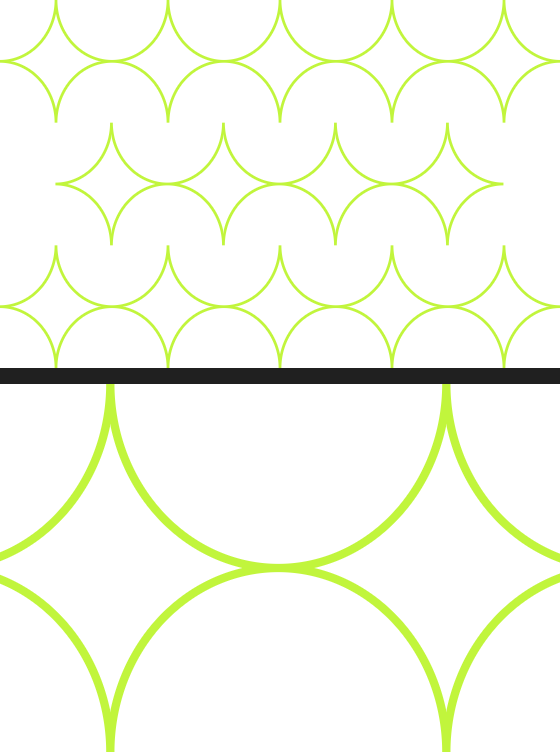
Top, the full canvas; bottom, a detail of the centre.
Give the GLSL for this pattern, as a Shadertoy shader.

```glsl
// Three rows of outlined four-pointed stars on white; the middle row is shorter and
// shifted by half a star. Each star is four quarter ellipses centred on its cell corners,
// stroked by distance and trimmed square at the ends of its row.

const float ROWS = 3.0;
const float COLUMNS = 5.0;            // stars in a full row
const float SHORT_COLUMNS = 4.0;      // stars in a shifted row
const float SHORT_ROW_NUDGE = -0.001; // sideways shift, in canvas widths
const float LINE_WIDTH = 0.0075;      // in canvas heights
const vec3 BACKGROUND = vec3(1.0);
const vec3 LINE_COLOR = vec3(0.757, 0.961, 0.235);

// Approximate signed distance to an axis-aligned ellipse
float ellipseDistance(vec2 p, vec2 radii) {
    float k = max(length(p / radii), 1e-4);
    float slope = max(length(p / (radii * radii)), 1e-4);
    return k * (k - 1.0) / slope;
}

// Pixel coverage of a shape, negative distance being inside
float coverage(float dist, float pixel) {
    return clamp(0.5 - dist / pixel, 0.0, 1.0);
}

// One row of stars, with p measured from the centre of the row
float starRow(vec2 p, vec2 cell, float count, float pixel) {
    vec2 radii = 0.5 * cell;
    float firstEdge = -0.5 * count * cell.x;
    float localX = mod(p.x - firstEdge, cell.x) - radii.x;

    // Fold the star into one quadrant, measured from the cell corner
    vec2 fromCorner = radii - abs(vec2(localX, p.y));
    float outline = abs(ellipseDistance(fromCorner, radii)) - 0.5 * LINE_WIDTH;

    // Square ends at the limits of the row
    float endX = abs(p.x) + firstEdge;
    float endY = abs(p.y) - radii.y;
    return coverage(outline, pixel) * coverage(endX, pixel) * coverage(endY, pixel);
}

void mainImage(out vec4 fragColor, in vec2 fragCoord) {
    float pixel = 1.0 / iResolution.y;
    float aspect = iResolution.x * pixel;
    vec2 p = fragCoord * pixel;
    vec2 cell = vec2(aspect / COLUMNS, 1.0 / ROWS);

    float ink = 0.0;
    for (float row = 0.0; row < ROWS; row++) {
        bool isShort = mod(row, 2.0) > 0.5;
        float count = isShort ? SHORT_COLUMNS : COLUMNS;
        float nudge = isShort ? SHORT_ROW_NUDGE * aspect : 0.0;
        vec2 center = vec2(0.5 * aspect + nudge, (row + 0.5) * cell.y);
        ink = max(ink, starRow(p - center, cell, count, pixel));
    }

    fragColor = vec4(mix(BACKGROUND, LINE_COLOR, ink), 1.0);
}
```
